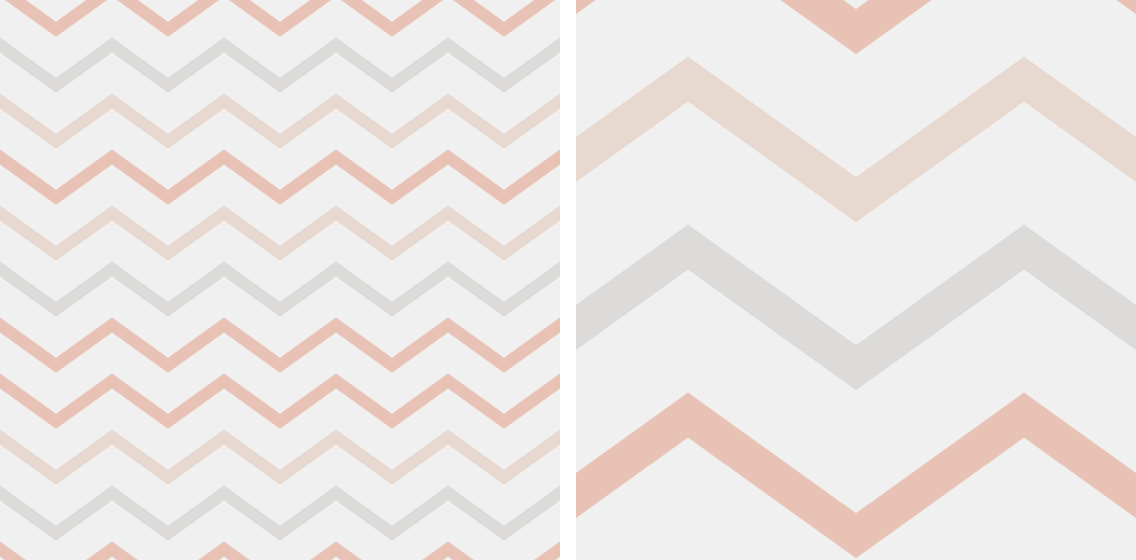
Left: the whole. Right: its middle third, enlarged.
Write a Shadertoy shader that draws this pattern.

```glsl
// Horizontal zigzag stripes in blush, sand and grey on a pale ground.

const float ZIGZAGS_ACROSS = 5.0;
const float ROWS_DOWN = 10.0;
const float FIRST_PEAK = 0.0804;   // centre line of row 0 at a peak, from the top
const float ZIGZAG_HEIGHT = 0.0718; // peak to valley
const float STRIPE_HEIGHT = 0.0268; // stripe thickness measured vertically

const vec3 GROUND = vec3(0.941, 0.941, 0.941);
const vec3 BLUSH = vec3(0.910, 0.761, 0.710);
const vec3 SAND = vec3(0.910, 0.851, 0.816);
const vec3 GREY = vec3(0.863, 0.859, 0.851);

// Stripe colours from the top row down
const vec3 ROW_COLOURS[10] = vec3[10](
    GREY, SAND, BLUSH, SAND, GREY, BLUSH, BLUSH, SAND, GREY, BLUSH);

// Triangle wave: 0 at peaks (whole x), 1 at valleys
float triangleWave(float x) {
    return 1.0 - abs(2.0 * fract(x) - 1.0);
}

void mainImage(out vec4 fragColor, in vec2 fragCoord) {
    vec2 uv = fragCoord / iResolution.xy;

    // Straighten the zigzag, then find the nearest row
    float zigzag = ZIGZAG_HEIGHT * triangleWave(uv.x * ZIGZAGS_ACROSS);
    float rowPosition = (1.0 - uv.y - FIRST_PEAK - zigzag) * ROWS_DOWN;
    float row = floor(rowPosition + 0.5);
    float offset = abs(rowPosition - row) / ROWS_DOWN;

    // Perpendicular distance to the stripe edge, smoothed over one pixel
    float slope = 2.0 * ZIGZAG_HEIGHT * ZIGZAGS_ACROSS;
    float edge = (offset - 0.5 * STRIPE_HEIGHT) / sqrt(1.0 + slope * slope);
    float coverage = clamp(0.5 - edge * iResolution.y, 0.0, 1.0);

    vec3 stripe = ROW_COLOURS[int(mod(row, ROWS_DOWN))];
    fragColor = vec4(mix(GROUND, stripe, coverage), 1.0);
}
```
